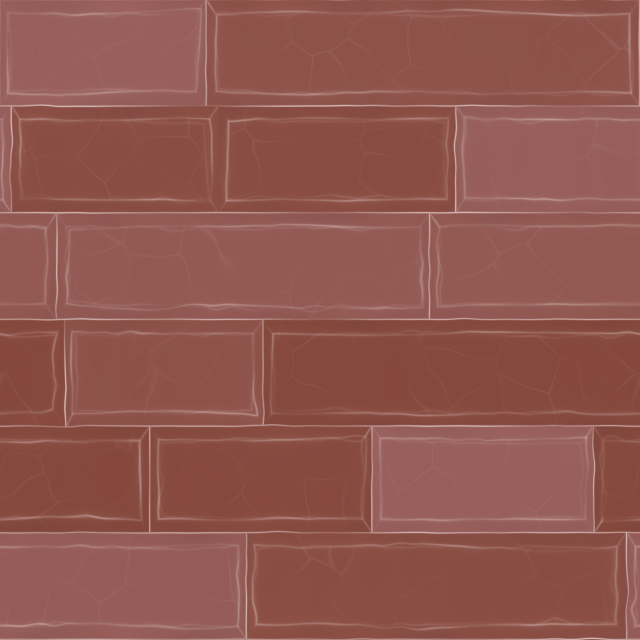
A WebGL 1 fragment shader for this texture:

```glsl
precision highp float;
uniform vec2 u_resolution;

#define ROWS 6.0
#define DARK_CLAY vec3(0.520, 0.278, 0.232)
#define PINK_CLAY vec3(0.602, 0.380, 0.368)
#define CHALK vec3(0.83, 0.73, 0.71)
#define JOINT_WIDTH 0.0013
#define JOINT_WOBBLE 0.006
#define BEVEL_INSET vec2(0.014, 0.021)
#define BEVEL_WIDTH 0.0017
#define BEVEL_STRENGTH 0.42
#define CRACK_CELLS 13.0
#define CRACK_STRENGTH 0.10

vec2 hash2(vec2 p) {
  vec2 q = vec2(dot(p, vec2(127.1, 311.7)), dot(p, vec2(269.5, 183.3)));
  return fract(sin(q) * 43758.55);
}

float cornerSlope(vec2 cell, vec2 offset, vec2 period, float seed) {
  return dot(hash2(mod(cell, period) + seed) * 2.0 - 1.0, offset);
}

// Gradient noise that tiles over the canvas, roughly -0.7 to 0.7
float noise(vec2 uv, vec2 freq, float seed) {
  vec2 p = uv * freq, i = floor(p), f = p - i;
  vec2 s = f * f * f * (f * (f * 6.0 - 15.0) + 10.0), e = vec2(1.0, 0.0);
  float low = mix(cornerSlope(i, f, freq, seed),
                  cornerSlope(i + e, f - e, freq, seed), s.x);
  float high = mix(cornerSlope(i + e.yx, f - e.yx, freq, seed),
                   cornerSlope(i + 1.0, f - 1.0, freq, seed), s.x);
  return mix(low, high, s.y);
}

// Gap between the two nearest cell centres: zero along a crack
float crackGap(vec2 uv, float seed) {
  vec2 p = uv * CRACK_CELLS, cell = floor(p);
  float nearest = 9.0, second = 9.0;
  for (int y = -1; y <= 1; y++) {
    for (int x = -1; x <= 1; x++) {
      vec2 c = cell + vec2(float(x), float(y));
      float d = length(c + hash2(mod(c, CRACK_CELLS) + seed) - p);
      second = min(second, max(nearest, d));
      nearest = min(nearest, d);
    }
  }
  return second - nearest;
}

// Left edge and tone of each brick in a row; a negative tone hides its joint
void rowLayout(float row, out vec3 joints, out vec3 tones) {
  joints = vec3(0.385, 0.979, 0.979); tones = vec3(0.27, 0.80, 0.80);
  if (row > 0.5) { joints = vec3(0.234, 0.581, 0.928); tones = vec3(0.12, 0.92, 0.08); }
  if (row > 1.5) { joints = vec3(0.102, 0.411, 0.411); tones = vec3(0.42, 0.06, 0.06); }
  if (row > 2.5) { joints = vec3(0.089, 0.671, 0.671); tones = vec3(0.70, 0.67, 0.67); }
  if (row > 3.5) { joints = vec3(0.018, 0.341, 0.712); tones = vec3(0.22, -0.20, 0.86); }
  if (row > 4.5) { joints = vec3(0.322, 0.999, 0.999); tones = vec3(0.42, 0.88, 0.88); }
}

float stroke(float d, float width) {
  float w = max(width, 0.6 / u_resolution.y);
  return exp(-d * d / (w * w));
}

void main() {
  vec2 uv = gl_FragCoord.xy / u_resolution;

  // Joints run straight, with ragged stretches
  float ragged = smoothstep(-0.1, 0.4, noise(uv, vec2(6.0), 3.0));
  vec2 wobble = vec2(noise(uv, vec2(24.0), 11.0), noise(uv, vec2(20.0), 17.0));
  vec2 p = uv - vec2(0.0, 0.001) + wobble * JOINT_WOBBLE * mix(0.15, 1.0, ragged);

  // Brick holding this point: distance to and tone at each side joint
  float row = mod(floor(p.y * ROWS), ROWS);
  vec3 joints, tones;
  rowLayout(row, joints, tones);
  vec2 left = vec2(9.0), right = vec2(9.0);
  for (int i = 0; i < 3; i++) {
    float dl = fract(p.x - joints[i]), dr = fract(joints[i] - p.x);
    if (dl < left.x) left = vec2(dl, tones[i]);
    if (dr < right.x) right = vec2(dr, tones[i]);
  }
  float tone = abs(left.y);
  float seed = row * 7.3 + tone * 19.0;
  float rise = fract(p.y * ROWS);
  vec2 edge = vec2(min(left.x, right.x), min(rise, 1.0 - rise) / ROWS);
  vec2 inside = edge - BEVEL_INSET;
  float depth = min(inside.x, inside.y);

  // Clay with soft mottling and a slightly shaded rim
  float mottle = noise(uv, vec2(3.0), 5.0) * 0.10 + noise(uv, vec2(30.0, 9.0), seed) * 0.04;
  vec3 color = mix(DARK_CLAY, PINK_CLAY, tone + mottle);
  float rim = 1.0 - smoothstep(-0.004, 0.004, depth);
  color *= 1.0 + rim * (0.06 * noise(uv, vec2(8.0), seed + 2.0) - 0.012);

  // Faint cracks across the face
  vec2 bend = vec2(noise(uv, vec2(18.0), seed), noise(uv, vec2(18.0), seed + 4.0));
  float gap = crackGap(uv + bend * 0.015, seed);
  float crackFade = smoothstep(-0.25, 0.45, noise(uv, vec2(9.0), seed + 8.0));
  float chalk = stroke(gap / CRACK_CELLS, 0.0024) * crackFade * CRACK_STRENGTH * (1.0 - 0.6 * rim);

  // Worn bevel outline, with a fainter second pass
  for (int i = 0; i < 2; i++) {
    float k = float(i), s = seed + 13.0 * k;
    float rough = smoothstep(-0.1, 0.4, noise(uv, vec2(7.0), s + 1.0));
    float drift = 0.011 * noise(uv, vec2(5.0), s + 2.0)
                + 0.010 * (rough + 0.5 * k) * noise(uv, vec2(26.0), s + 3.0);
    float d = depth + drift - 0.002 * k;
    float wear = smoothstep(-0.4, 0.45, noise(uv, vec2(10.0), s + 5.0));
    float line = stroke(d, BEVEL_WIDTH) + 0.22 * exp(-abs(d) / 0.005);
    chalk += line * mix(0.2, 1.0, wear) * BEVEL_STRENGTH / (1.0 + 1.8 * k);
  }

  // Mitred corners
  float mitre = edge.x * BEVEL_INSET.y / BEVEL_INSET.x - edge.y;
  float cornerWear = smoothstep(-0.2, 0.4, noise(uv, vec2(11.0), seed + 6.0));
  chalk += stroke(mitre * 0.55, BEVEL_WIDTH) * rim * cornerWear * 0.4;

  // Thin pale joints, faded in places
  float bedFade = clamp(0.7 + 1.4 * noise(uv, vec2(5.0, 6.0), 23.0), 0.12, 1.0);
  float sideFade = clamp(0.75 + 1.2 * noise(uv, vec2(9.0), 29.0), 0.2, 1.0);
  float sides = max(stroke(left.x, JOINT_WIDTH) * step(0.0, left.y),
                    stroke(right.x, JOINT_WIDTH) * step(0.0, right.y));
  float joint = max(sides * sideFade, stroke(edge.y, JOINT_WIDTH) * bedFade);

  color = mix(color, CHALK, clamp(max(chalk, joint * 0.95), 0.0, 1.0));
  gl_FragColor = vec4(color, 1.0);
}
```
